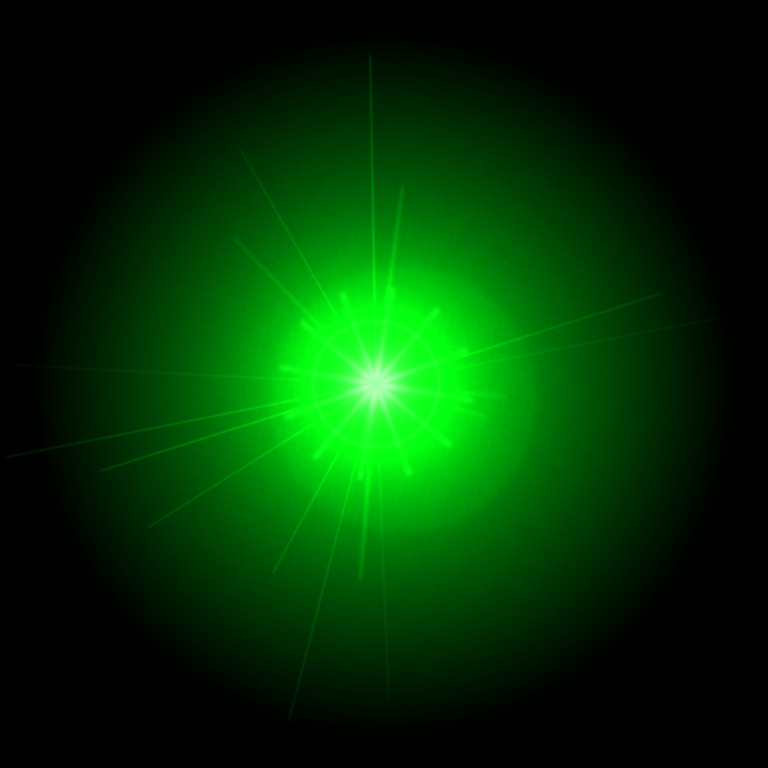
Give the GLSL for this background, as a WebGL 2 fragment shader.

```glsl
#version 300 es
precision highp float;
// A green starburst on black: a wide soft halo, a saturated core with a pale
// centre, a thin ring, twelve evenly spaced spokes and a set of longer rays.
// Every part is a radial falloff or a thin beam, summed as light.

uniform vec2 u_resolution;
out vec4 outColor;

const float TAU = 6.2831853;
const vec2 HALO_CENTRE = vec2(0.5, 0.5);
const vec2 STAR_CENTRE = vec2(0.4896, 0.5);
const vec2 DISC_CENTRE = vec2(0.526, 0.480);
const vec3 GREEN = vec3(0.0, 1.0, 0.05);
const vec3 PALE = vec3(1.0, 0.0, 0.95);

// Long rays: angle in degrees, length, strength.
const int RAY_COUNT = 16;
const vec3 RAYS[RAY_COUNT] = vec3[](
    vec3(91.0, 0.432, 1.0), vec3(82.3, 0.262, 0.9),
    vec3(120.0, 0.355, 0.6), vec3(134.2, 0.267, 0.6),
    vec3(177.0, 0.477, 0.35), vec3(191.2, 0.495, 0.8),
    vec3(197.5, 0.381, 1.0), vec3(212.2, 0.354, 0.7),
    vec3(241.4, 0.283, 0.8), vec3(255.5, 0.457, 0.65),
    vec3(265.4, 0.260, 0.9), vec3(272.3, 0.416, 0.35),
    vec3(17.6, 0.392, 0.7), vec3(10.9, 0.455, 0.35),
    vec3(354.4, 0.173, 0.5), vec3(343.4, 0.155, 0.5));

float gaussian(float x, float width) {
    float t = x / width;
    return exp(-t * t);
}

// Beam from the origin along a direction, cut softly at its length.
float beam(vec2 p, float angle, float len, float width) {
    vec2 dir = vec2(cos(angle), sin(angle));
    float along = dot(p, dir);
    float across = p.x * dir.y - p.y * dir.x;
    float body = smoothstep(0.0, 0.02, along)
               * (1.0 - smoothstep(len - 0.008, len + 0.002, along));
    return body * mix(1.0, 0.6, along / len) * gaussian(across, width);
}

// Fold the plane into equal sectors around a base angle.
vec2 foldSector(vec2 p, float count, float base) {
    float sector = TAU / count;
    float a = atan(p.y, p.x) - base + 0.5 * sector;
    a = mod(a, sector) - 0.5 * sector;
    return length(p) * vec2(cos(a), sin(a));
}

// Spoke along +x with a wider, brighter tip.
float spoke(vec2 p, float len) {
    float tip = smoothstep(len - 0.016, len - 0.012, p.x)
              * (1.0 - smoothstep(len - 0.003, len + 0.001, p.x))
              * gaussian(p.y, 0.0055);
    return beam(p, 0.0, len, 0.0038) + 0.35 * tip;
}

float longRays(vec2 p) {
    float light = 0.0;
    for (int i = 0; i < RAY_COUNT; i++) {
        vec3 ray = RAYS[i];
        float width = mix(0.0034, 0.0017, smoothstep(0.26, 0.28, ray.y));
        light += ray.z * beam(p, radians(ray.x), ray.y, width);
    }
    return light;
}

// Layered sines for a faint mottled grain.
float grain(vec2 p) {
    return sin(p.x * 311.0 + 2.0 * sin(p.y * 173.0))
         * sin(p.y * 287.0 + 2.0 * sin(p.x * 197.0));
}

// Wide falloff reaching black at the rim, plus the bright inner glow.
float haloLight(float haloRadius, float starRadius, vec2 uv) {
    float rim = max(1.0 - haloRadius / 0.46, 0.0);
    float wide = 0.81 * pow(rim, 1.08);
    return wide * (1.0 + 0.025 * grain(uv)) + 0.57 * gaussian(starRadius, 0.142);
}

void main() {
    float side = min(u_resolution.x, u_resolution.y);
    vec2 uv = (gl_FragCoord.xy - 0.5 * u_resolution) / side + 0.5;
    vec2 p = uv - STAR_CENTRE;
    float r = length(p);

    // Soft light and the faint offset disc
    float green = haloLight(length(uv - HALO_CENTRE), r, uv);
    float disc = length(uv - DISC_CENTRE);
    green += 0.035 * (1.0 - smoothstep(0.165, 0.182, disc));

    // Spokes, long rays and ring
    float spokes = spoke(foldSector(p, 12.0, radians(20.3)), 0.129);
    float rays = longRays(p);
    float ring = gaussian(r - 0.082, 0.003);
    green += 0.14 * spokes + 0.17 * rays + 0.04 * ring;

    // Pale light where the core saturates
    float pale = 0.48 * gaussian(r, 0.031) + 0.15 * gaussian(r, 0.065);
    pale += (0.17 * spokes + 0.07 * rays) * gaussian(r, 0.10) + 0.06 * ring;

    outColor = vec4(GREEN * min(green, 1.0) + PALE * pale, 1.0);
}
```
